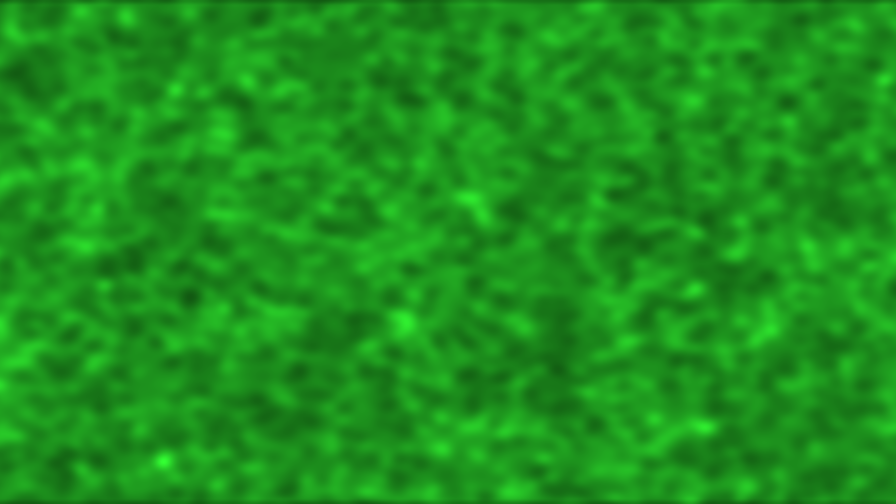
This texture is drawn by a Shadertoy shader. Its source:

```glsl
// Soft blurred green mottle, like an out-of-focus lawn, from scattered smooth blobs.
#define CELL_SIZE   vec2(0.027, 0.0215) // blob cell, in canvas heights
#define BLOB_RADIUS 0.55                // gaussian sigma, in cells
#define BROAD_SCALE 0.37                // frequency of the broad patches
#define BROAD_SHARE 0.36                // strength of the broad patches
#define CONTRAST    0.121
#define MID_GREEN   vec3(0.112, 0.565, 0.112)
#define EDGE_WIDTH  0.012               // dim rim at top and bottom
#define EDGE_DIM    0.22

vec3 hash3(vec2 p) {
    vec3 q = fract(p.xyx * vec3(0.1031, 0.1030, 0.0973));
    q += dot(q, q.yxz + 33.33);
    return fract((q.xxy + q.yzz) * q.zyx);
}

// Cellular noise: jittered gaussian blobs of random sign, near unit deviation
float blobNoise(vec2 p) {
    vec2 cell = floor(p);
    float sum = 0.0;
    for (int y = -2; y <= 2; y++) {
        for (int x = -2; x <= 2; x++) {
            vec2 id = cell + vec2(x, y);
            vec3 rnd = hash3(id + 71.0);
            vec2 d = p - id - rnd.xy;
            float weight = 2.0 * rnd.z - 1.0;
            sum += weight * exp(-dot(d, d) / (2.0 * BLOB_RADIUS * BLOB_RADIUS));
        }
    }
    return sum / (BLOB_RADIUS * 1.023);
}

void mainImage(out vec4 fragColor, in vec2 fragCoord) {
    vec2 uv = fragCoord / iResolution.y;
    vec2 p = uv / CELL_SIZE;

    // Fine blobs over faint broad patches
    float mottle = blobNoise(p) + BROAD_SHARE * blobNoise(p * BROAD_SCALE + 140.0);

    // Exponential tone keeps highlights rarer and brighter than shadows are dark
    vec3 color = MID_GREEN * exp(CONTRAST * mottle);

    float edge = min(uv.y, 1.0 - uv.y);
    color *= 1.0 - EDGE_DIM * (1.0 - smoothstep(0.0, EDGE_WIDTH, edge));
    fragColor = vec4(color, 1.0);
}
```
